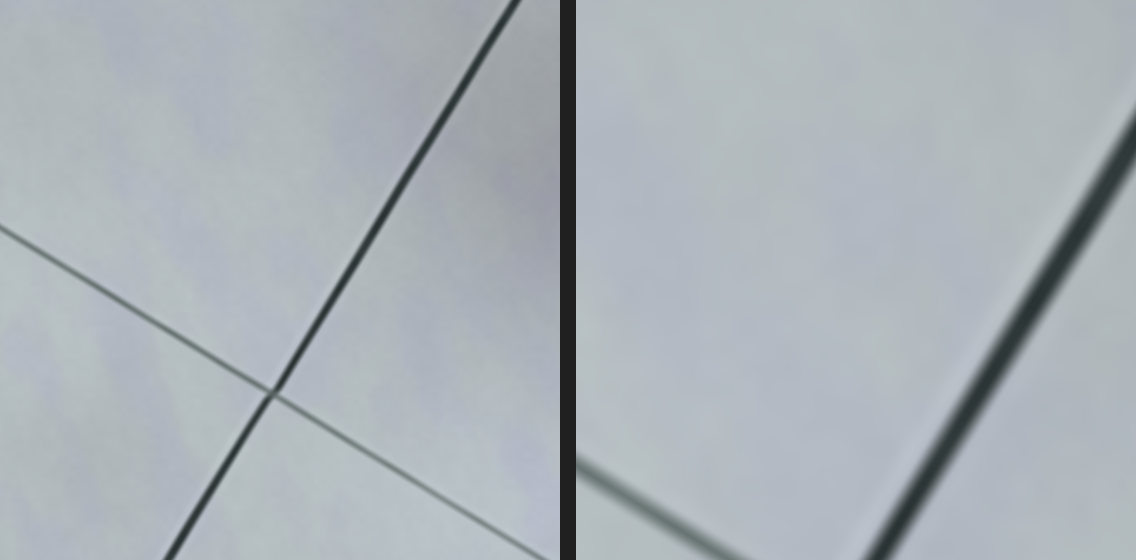
Left, the full canvas; right, a detail of the centre.
This texture is drawn by a three.js fragment shader. Its source:

```glsl
// Pale stone floor tiles seen at a slant, with a dark joint crossing a thin grey one.
#define TILE_PITCH 1.7
#define CROSSING vec2(0.486, 0.296)
#define ALONG_DARK vec2(0.523, 0.852)
#define DARK_WIDTH 0.0145
#define GREY_WIDTH 0.0095
#define EDGE_SOFT 0.0058
#define TILE_COLOR vec3(0.705, 0.740, 0.750)
#define SHADE_COLOR vec3(0.610, 0.628, 0.643)
#define LILAC_TINT vec3(0.985, 0.975, 1.012)
#define DARK_COLOR vec3(0.165, 0.200, 0.200)
#define GREY_COLOR vec3(0.385, 0.430, 0.425)

varying vec2 vUv;

float hash(vec2 p) {
  return fract(sin(dot(p, vec2(127.1, 311.7))) * 43758.5453);
}

float noise(vec2 p) {
  vec2 i = floor(p);
  vec2 f = fract(p);
  f = f * f * (3.0 - 2.0 * f);
  return mix(mix(hash(i), hash(i + vec2(1.0, 0.0)), f.x),
             mix(hash(i + vec2(0.0, 1.0)), hash(i + vec2(1.0, 1.0)), f.x), f.y);
}

float fbm(vec2 p) {
  float sum = 0.0;
  float weight = 0.5;
  for (int i = 0; i < 4; i++) {
    sum += weight * noise(p);
    p = p * 2.03 + 17.3;
    weight *= 0.5;
  }
  return sum / 0.9375;
}

// Signed distance to the nearest joint of a repeating row
float jointDistance(float x) {
  return x - TILE_PITCH * floor(x / TILE_PITCH + 0.5);
}

// Soft-edged band centred on zero
float band(float d, float width) {
  return 1.0 - smoothstep(0.5 * width - EDGE_SOFT, 0.5 * width + EDGE_SOFT, abs(d));
}

float bump(float d, float width) {
  return exp(-d * d / (width * width));
}

float glow(vec2 p, vec2 center, vec2 size) {
  vec2 d = (p - center) / size;
  return exp(-dot(d, d));
}

vec3 stone(vec2 p, vec2 cell) {
  // Broad light falloff
  float shade = 0.85 * glow(p, vec2(1.03, 0.70), vec2(0.32, 0.27));
  shade += 0.50 * glow(p, vec2(0.85, 1.03), vec2(0.42, 0.24));
  shade += 0.24 * glow(p, vec2(0.06, 0.88), vec2(0.22, 0.28));
  shade += 0.16 * glow(p, vec2(0.12, 0.18), vec2(0.28, 0.14));
  shade += 0.30 * (fbm(p * vec2(5.0, 3.5) + 4.0) - 0.5);
  vec3 color = mix(TILE_COLOR, SHADE_COLOR, clamp(shade, 0.0, 1.0));
  color += vec3(0.026, 0.026, 0.038) * glow(p, vec2(0.95, 0.12), vec2(0.32, 0.22));
  color += 0.014 * glow(p, vec2(0.15, 0.46), vec2(0.35, 0.16));

  // Slanted lilac clouds and faint grain
  vec2 slant = vec2(p.x + 0.35 * p.y, p.y - 0.35 * p.x);
  float cloud = smoothstep(0.40, 0.75, fbm(slant * vec2(11.0, 6.0) + 9.0));
  color *= mix(vec3(1.0), LILAC_TINT, cloud);
  color += 0.010 * (noise(p * 85.0) - 0.5) + 0.010 * (noise(slant * vec2(40.0, 22.0)) - 0.5);
  return color + 0.010 * (hash(cell) - 0.5);
}

void main() {
  // Floor axes: x across the dark joint, y along it
  vec2 offset = vUv - CROSSING;
  vec2 acrossDark = vec2(ALONG_DARK.y, -ALONG_DARK.x);
  vec2 q = vec2(dot(offset, acrossDark), dot(offset, ALONG_DARK));
  vec3 color = stone(vUv, floor(q / TILE_PITCH));

  // Joints wander slightly; tiles on either side of the crossing are misaligned
  float misalign = mix(-0.003, 0.0025, smoothstep(-0.02, 0.02, q.y));
  float wander = 0.0018 * (noise(q * 11.0) - 0.5);
  float darkD = jointDistance(q.x - misalign + wander);
  float greyD = jointDistance(q.y + wander);

  // Pale lips beside the joints
  color += 0.028 * bump(darkD + 0.016, 0.006) + 0.012 * bump(darkD - 0.016, 0.006);
  color += 0.012 * bump(greyD - 0.012, 0.006);

  // Thin grey joint, paler toward the right
  float wear = 0.90 + 0.20 * (noise(q * 28.0) - 0.5);
  wear -= 0.20 * smoothstep(0.0, 0.5, q.x);
  color = mix(color, GREY_COLOR, band(greyD, GREY_WIDTH) * wear);

  // Dark joint, narrowed and partly filled at the crossing
  float darkWidth = DARK_WIDTH * mix(0.84, 1.04, smoothstep(0.0, 0.35, abs(greyD)));
  vec3 fill = mix(DARK_COLOR, GREY_COLOR, 0.85 * bump(greyD, 0.011));
  fill += 0.04 * (noise(q * 40.0) - 0.5);
  color = mix(color, fill, 0.97 * band(darkD, darkWidth));

  gl_FragColor = vec4(color, 1.0);
}
```
